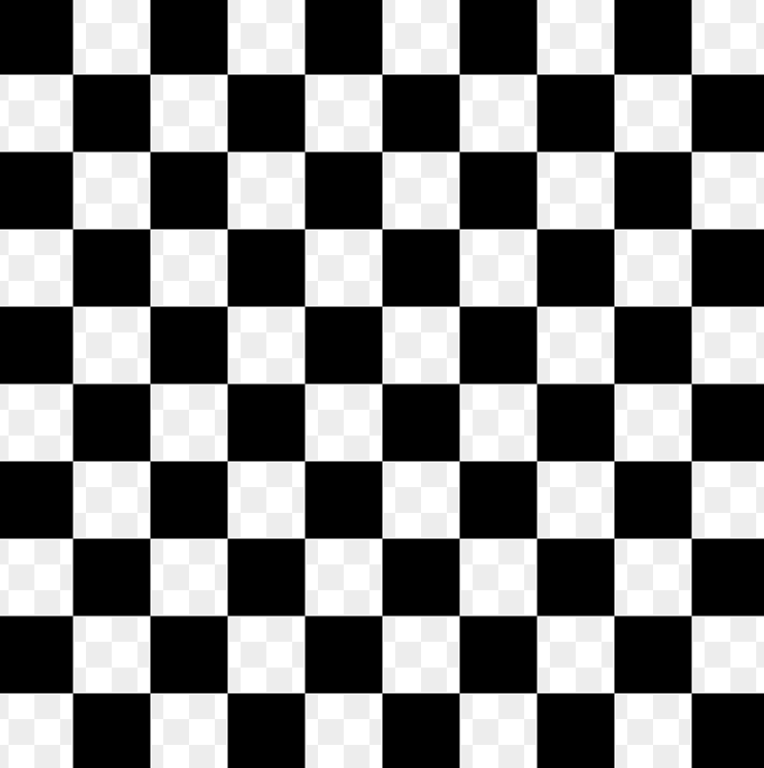
Give the GLSL for this pattern, as a WebGL 2 fragment shader.

```glsl
#version 300 es
precision highp float;
// Black and pale chessboard, about ten squares each way, cut off at the borders.
// Pale squares show a fainter white and grey check, three rows to a square,
// shifted sideways by half a step; a thin white rim runs around each of them.

uniform vec2 u_resolution;
out vec4 fragColor;

// Signed distance to the nearest whole number, positive between 0 and 1, then alternating.
vec2 stripeDistance(vec2 p) {
    return 0.5 - abs(mod(p + 0.5, 2.0) - 1.0);
}

// Soft checkerboard: 1 in the square that starts at the origin, 0 in its neighbours.
float checker(vec2 p, float halfEdge) {
    vec2 side = clamp(stripeDistance(p) / halfEdge, -1.0, 1.0);
    return 0.5 + 0.5 * side.x * side.y;
}

void main() {
    // Square units measured from the crossing near the centre.
    float pitch = 0.1007;
    vec2 uv = gl_FragCoord.xy / u_resolution.y;
    vec2 center = vec2(0.5 * u_resolution.x / u_resolution.y + 0.0005, 0.5);
    vec2 board = (uv - center) / pitch;
    float pixel = 1.0 / (u_resolution.y * pitch);

    // Faint check inside the pale squares.
    float greyCheck = checker(board * 3.0 + vec2(0.5, 0.0), 1.5 * pixel);
    vec3 pale = mix(vec3(1.0), vec3(0.93), greyCheck);

    // White rim along the square edges.
    vec2 edge = abs(stripeDistance(board));
    float rim = 1.0 - smoothstep(0.015, 0.015 + pixel, min(edge.x, edge.y));
    pale = mix(pale, vec3(1.0), rim);

    // Black squares cover the rest, with slightly soft edges.
    float light = checker(board, max(0.012, 0.5 * pixel));
    fragColor = vec4(pale * light, 1.0);
}
```
